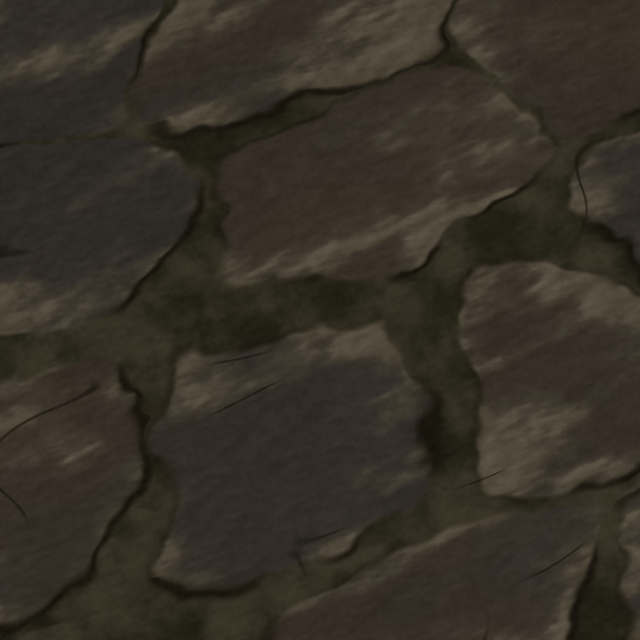
Give the GLSL for this texture, as a WebGL 1 fragment shader.

```glsl
precision highp float;
// Dim, weathered flagstones with mossy joints, seen at a slant.
// Warped Voronoi cells give the slabs and their dark, broken rims;
// stretched fractal noise gives the slanting stains, worn patches and relief.

uniform vec2 u_resolution;

float hash(vec2 p) {
  vec3 q = fract(p.xyx * 0.1031);
  q += dot(q, q.yzx + 33.33);
  return fract((q.x + q.y) * q.z);
}

float noise(vec2 p) {
  vec2 i = floor(p), f = fract(p);
  f = f * f * (3.0 - 2.0 * f);
  return mix(mix(hash(i), hash(i + vec2(1, 0)), f.x),
             mix(hash(i + vec2(0, 1)), hash(i + vec2(1, 1)), f.x), f.y);
}

float fbm(vec2 p) {
  float sum = 0.0, amp = 0.52;
  for (int i = 0; i < 5; i++) {
    sum += amp * noise(p);
    p = mat2(1.6, 1.2, -1.2, 1.6) * p + 7.3;
    amp *= 0.5;
  }
  return sum;
}

float smoothMin(float a, float b, float k) {
  float h = max(k - abs(a - b), 0.0) / k;
  return min(a, b) - h * h * k * 0.25;
}

vec2 slabCentre(vec2 cell) {
  return cell + 0.12 + 0.76 * vec2(hash(cell + 11.0), hash(cell + 47.0));
}

// Returns rounded edge distance, facing of the nearest edge, and slab id.
vec4 slabs(vec2 p) {
  vec2 base = floor(p), id = base, near = vec2(9.0);
  for (int y = -1; y <= 1; y++)
    for (int x = -1; x <= 1; x++) {
      vec2 cell = base + vec2(x, y);
      vec2 r = slabCentre(cell) - p;
      if (dot(r, r) < dot(near, near)) { near = r; id = cell; }
    }
  float edge = 9.0, closest = 9.0, facing = 0.0;
  for (int y = -2; y <= 2; y++)
    for (int x = -2; x <= 2; x++) {
      vec2 cell = id + vec2(x, y);
      vec2 r = slabCentre(cell) - p;
      if (dot(r - near, r - near) > 0.0001) {
        vec2 n = normalize(r - near);
        float d = dot(0.5 * (near + r), n);
        edge = smoothMin(edge, d, 0.12);
        if (d < closest) { closest = d; facing = dot(n, vec2(0.5, -0.86)); }
      }
    }
  return vec4(edge, facing, id);
}

void main() {
  vec2 uv = gl_FragCoord.xy / min(u_resolution.x, u_resolution.y);

  // Slanted ground plane: slabs shrink towards the top.
  vec2 ground = vec2((uv.x - 0.5) * (1.75 + 0.6 * uv.y),
                     uv.y * (2.1 + 0.6 * uv.y) - 0.55 * uv.x) + vec2(3.4, 5.2);
  vec2 warp = vec2(fbm(ground * 1.6), fbm(ground * 1.6 + 31.0)) - 0.5;
  vec2 ragged = vec2(noise(ground * 13.0), noise(ground * 13.0 + 9.0)) - 0.5;
  vec4 slab = slabs(ground + 0.42 * warp + 0.035 * ragged);

  // Grain axis rising to the right, stretched along its length.
  vec2 streak = mat2(0.93, -0.9, 0.36, 2.3) * uv;
  float stain = fbm(streak * 4.0 + slab.zw * 3.7);
  float ripple = fbm(streak * 13.0 + 5.0);
  float relief = ripple - fbm(streak * 13.0 + vec2(4.85, 5.22));
  float tone = hash(slab.zw + 71.0);

  // Stone: cool grey to brown, with uneven brightness.
  vec3 stone = mix(vec3(0.198, 0.180, 0.163), vec3(0.210, 0.175, 0.142),
                   smoothstep(0.3, 0.7, 0.6 * tone + 0.4 * fbm(ground * 2.0)));
  stone *= 0.82 + 0.14 * tone + 0.24 * stain;

  // Joint width varies; rim is the distance inward from the slab border.
  float width = 0.012 + 0.085 * smoothstep(0.35, 0.75, noise(ground * 1.9 + 17.0));
  float rim = slab.x - width;

  // Tan worn patches gather near the rims.
  float wear = 0.65 * stain + 0.35 * ripple + 0.17 * exp(-max(rim, 0.0) * 7.0)
             + 0.10 * (hash(slab.zw + 5.0) - 0.5);
  stone = mix(stone, vec3(0.245, 0.220, 0.178), 0.75 * smoothstep(0.53, 0.64, wear));
  float scar = smoothstep(0.61, 0.71, wear);
  stone = mix(stone, vec3(0.335, 0.300, 0.240), 0.75 * scar);
  stone += relief * (0.05 + 0.16 * scar);

  // Mossy filling blends softly into the stone.
  vec3 moss = mix(vec3(0.130, 0.120, 0.080), vec3(0.215, 0.198, 0.145),
                  smoothstep(0.25, 0.75, fbm(uv * 17.0)));
  vec3 color = mix(moss, stone, smoothstep(-0.014, 0.016, rim));

  // Broken dark rims, strongest on the sides facing down and right.
  float gap = smoothstep(0.28, 0.62, noise(ground * 4.5 + 3.0));
  float thickness = 0.012 + 0.016 * noise(ground * 8.0);
  float crack = exp(-pow(abs(rim + 0.008) / thickness, 2.0));
  crack *= gap * mix(0.4, 1.0, smoothstep(-0.5, 0.5, slab.y));

  // A few short fissures inside the slabs.
  float fissure = 1.0 - smoothstep(0.004, 0.022, abs(noise(streak * 5.0 + 23.0) - 0.5));
  fissure *= smoothstep(0.68, 0.82, noise(uv * 8.0 + 40.0));
  color = mix(color, vec3(0.085, 0.072, 0.045), max(0.9 * crack, 0.6 * fissure));

  // Fine soft grain.
  color += 0.016 * (noise(uv * 190.0) - 0.5) + 0.022 * (noise(streak * 60.0) - 0.5);
  gl_FragColor = vec4(color, 1.0);
}
```
